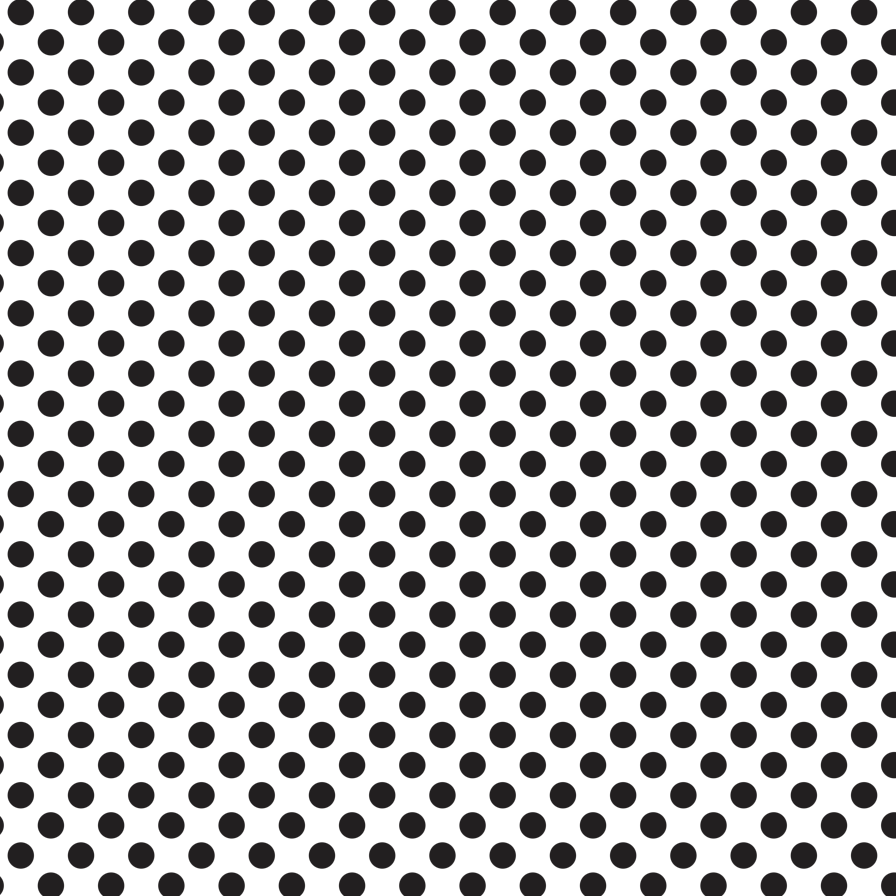
Write a Shadertoy shader that draws this pattern.

```glsl
// Staggered polka dots: near-black discs on white.

const float PERIOD = 0.06723;               // spacing of dots along a row
const float RADIUS = 0.0147;
const vec2 FIRST_DOT = vec2(0.0232, 0.0452);
const vec3 PAPER = vec3(1.0);
const vec3 INK = vec3(0.133, 0.122, 0.125);

// Distance from p to the nearest point of a square lattice through the origin
float latticeDistance(vec2 p, float period) {
    return length(p - period * round(p / period));
}

// Signed distance to discs at the corners and centre of every square cell
float staggeredDots(vec2 p, float period, float radius) {
    float corners = latticeDistance(p, period);
    float centres = latticeDistance(p - 0.5 * period, period);
    return min(corners, centres) - radius;
}

// Coverage of a shape, smoothed across about one pixel
float coverage(float dist, float pixel) {
    return 1.0 - smoothstep(-0.75 * pixel, 0.75 * pixel, dist);
}

void mainImage(out vec4 fragColor, in vec2 fragCoord) {
    float pixel = 1.0 / iResolution.y;
    vec2 p = fragCoord * pixel - FIRST_DOT;
    float dots = staggeredDots(p, PERIOD, RADIUS);
    fragColor = vec4(mix(PAPER, INK, coverage(dots, pixel)), 1.0);
}
```
